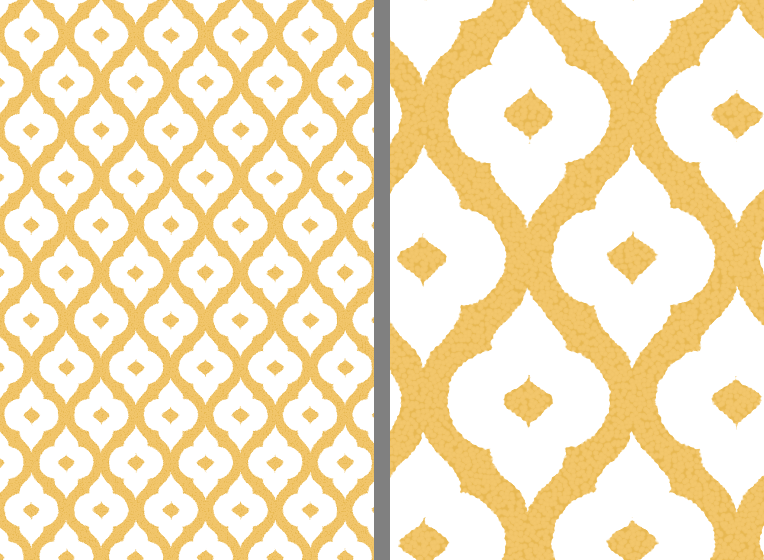
Left, the full canvas; right, a detail of the centre.
A WebGL 2 fragment shader for this pattern:

```glsl
#version 300 es
precision highp float;
// Staggered golden ogee trellis on white, with a small pointed bud in every opening.

uniform vec2 u_resolution;
out vec4 outColor;

const float TILES_ACROSS = 5.367;
const vec2 TILE = vec2(1.0, 1.364);           // repeat size, in tile widths
const vec2 FIRST_CENTER = vec2(0.451, 0.718); // lowest left opening
const vec3 WHITE = vec3(1.0);
const vec3 GOLD = vec3(0.945, 0.772, 0.415);
const vec3 DARK_GOLD = vec3(0.92, 0.735, 0.335);
const float PI = 3.14159265;

vec2 hash2(vec2 p) {
    vec3 q = fract(p.xyx * vec3(0.1031, 0.1030, 0.0973));
    q += dot(q, q.yzx + 33.33);
    return fract((q.xx + q.yz) * q.zy);
}

// Cellular noise: distance to the nearest scattered point
float cellular(vec2 p) {
    vec2 base = floor(p);
    float nearest = 2.0;
    for (int j = -1; j <= 1; j++) {
        for (int i = -1; i <= 1; i++) {
            vec2 cell = base + vec2(i, j);
            nearest = min(nearest, distance(p, cell + hash2(cell)));
        }
    }
    return nearest;
}

// Layered sines that make the outline look hand cut
vec2 wobble(vec2 p) {
    return sin(p.yx * vec2(23.0, 19.0) + 2.0 * sin(p * 7.3))
         + 0.6 * sin(p.yx * vec2(61.0, 53.0) + p * 31.0);
}

// Opening: two round side lobes joined to stepped, S-curved tips
float openingDistance(vec2 p) {
    const float STEP_Y = 0.231;
    const float TIP_Y = 0.535;
    const float NECK = 0.177;
    p = abs(p);
    float lobe = length(p - vec2(0.152, 0.0)) - 0.236;
    float t = clamp((p.y - STEP_Y) / (TIP_Y - STEP_Y), 0.0, 1.0);
    float halfWidth = NECK * (1.0 - t) + 0.019 * sin(2.0 * PI * t) + 0.015 * sin(PI * t);
    float tip = max((p.x - halfWidth) * 0.85, p.y - TIP_Y);
    return min(lobe, tip);
}

// Bud: rounded sides drawn out to a point above and below
float budDistance(vec2 p, float top, float bottom) {
    float reach = p.y > 0.0 ? top : bottom;
    float t = min(abs(p.y) / reach, 1.0);
    float halfWidth = 0.117 * (0.5 + 0.5 * cos(PI * t));
    return max((abs(p.x) - halfWidth) * 0.7, abs(p.y) - reach);
}

// One lattice of openings with buds; negative on white
float latticeDistance(vec2 p, vec2 shift) {
    vec2 id = floor((p - shift) / TILE + 0.5);
    vec2 local = p - shift - id * TILE;
    vec2 vary = hash2(id + shift * 7.0 + 20.0) - 0.5;
    float bud = budDistance(local - vary * 0.012, 0.119 + 0.018 * vary.x, 0.138 + 0.014 * vary.y);
    return max(openingDistance(local), -bud);
}

void main() {
    vec2 p = gl_FragCoord.xy / u_resolution.x * TILES_ACROSS - FIRST_CENTER;
    float pixel = TILES_ACROSS / u_resolution.x;

    // Slightly uneven outlines
    float grain = cellular(p * 48.0);
    vec2 q = p + 0.0035 * wobble(p);
    float d = min(latticeDistance(q, vec2(0.0)), latticeDistance(q, 0.5 * TILE));
    d += 0.010 * (grain - 0.5);

    // Grainy gold, a little deeper along its edges
    float edge = 1.0 - smoothstep(0.0, 0.03, d);
    float fleck = smoothstep(0.45, 0.85, grain + 0.2 * edge);
    vec3 gold = mix(GOLD, DARK_GOLD, fleck);
    gold += 0.025 * (0.4 - grain);

    float ink = smoothstep(-0.8 * pixel, 0.8 * pixel, d);
    outColor = vec4(mix(WHITE, gold, ink), 1.0);
}
```
